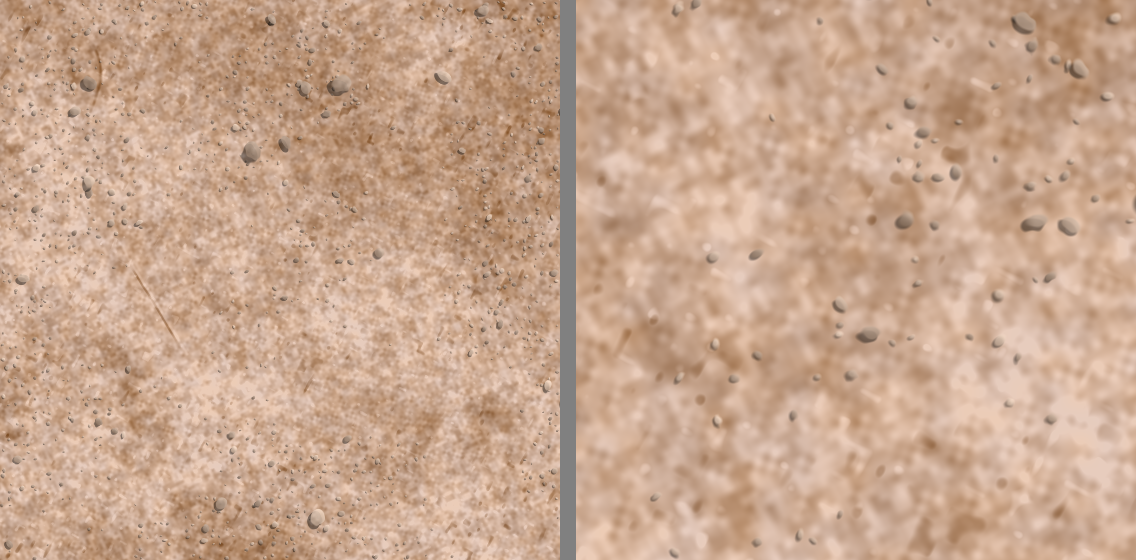
Left: the whole. Right: its middle third, enlarged.
A Shadertoy shader for this texture:

```glsl
// Dry sandy ground: layered value noise gives blotches and fine grit,
// jittered cells scatter small shaded stones, and a scratch and a
// crescent dent mark the surface. Light falls from the upper right.

float hash(vec2 p) {
    return fract(sin(dot(p, vec2(127.1, 311.7))) * 43758.55);
}

float noise(vec2 p) {
    vec2 i = floor(p), f = fract(p);
    f = f * f * (3.0 - 2.0 * f);
    return mix(mix(hash(i), hash(i + vec2(1, 0)), f.x),
               mix(hash(i + vec2(0, 1)), hash(i + vec2(1, 1)), f.x), f.y);
}

mat2 rotation(float a) {
    return mat2(cos(a), sin(a), -sin(a), cos(a));
}

float fbm(vec2 p) {
    float sum = 0.0, weight = 0.5;
    for (int i = 0; i < 5; i++) {
        sum += weight * noise(p);
        p = rotation(0.65) * p * 2.03 + 17.3;
        weight *= 0.5;
    }
    return sum / 0.97;
}

float segmentDistance(vec2 p, vec2 a, vec2 b) {
    vec2 ab = b - a;
    return length(p - a - ab * clamp(dot(p - a, ab) / dot(ab, ab), 0.0, 1.0));
}

// One layer of stones, each with a soft shadow at its lower left
vec3 scatterStones(vec3 color, vec2 uv, float cells, float share, float seed) {
    vec2 q = uv * cells;
    float soft = 0.0015 * cells;
    for (int y = -1; y <= 1; y++)
    for (int x = -1; x <= 1; x++) {
        vec2 cell = floor(q) + vec2(x, y);
        vec2 id = cell + seed;
        float crowding = 2.0 * smoothstep(0.25, 0.75, noise(cell / cells * 7.0 + 40.0));
        if (hash(id) > share * crowding) continue;

        vec2 jitter = vec2(hash(id + 3.1), hash(id + 7.7));
        vec2 local = q - cell - 0.25 - 0.5 * jitter;
        float size = hash(id + 11.3);
        float radius = mix(0.13, 0.31, size * size);
        mat2 turn = rotation(6.28 * hash(id + 19.9));
        vec2 stretch = vec2(1.0, 1.0 + 0.8 * hash(id + 23.5));
        float lump = radius * 0.5 * (noise(q * 5.0 + seed) - 0.5);

        float body = length(turn * local * stretch) - radius + lump;
        float shade = length(turn * (local + radius * 0.42) * stretch) - radius + lump;
        color *= 1.0 - 0.42 * smoothstep(soft, -soft, shade);

        float facing = dot(local, vec2(0.6, 0.8)) / radius;
        vec3 stone = mix(vec3(0.64, 0.55, 0.48), vec3(0.88, 0.78, 0.70), hash(id + 31.7));
        stone += 0.11 * facing + 0.12 * (noise(uv * 150.0) - 0.5);
        color = mix(color, stone, 0.85 * smoothstep(soft, -soft, body));
    }
    return color;
}

void mainImage(out vec4 fragColor, in vec2 fragCoord) {
    vec2 uv = fragCoord / iResolution.y;
    vec2 turned = rotation(0.5) * uv;

    // Pale and brown blotches, from broad to clod-sized
    float tone = 0.2 + 6.5 * (fbm(uv * 4.0 + 5.2) - 0.5);
    tone += 2.0 * (noise(turned * 34.0) - 0.5);

    // Fine grit
    tone += 2.7 * (noise(turned * 88.0 + 9.0) - 0.5);
    tone += 2.8 * (noise(rotation(1.1) * uv * 175.0) - 0.5);

    // Damp brown patches with ragged edges
    float damp = noise(uv * 8.0 + 61.0) + 0.35 * (noise(uv * 45.0) - 0.5);
    tone -= 1.9 * smoothstep(0.76, 0.98, damp);

    // Dark flecks and bright crumbs
    float fleck = noise(turned * vec2(105.0, 70.0) + 33.0);
    float fleckArea = smoothstep(0.3, 0.7, noise(uv * 13.0 + 21.0));
    tone -= 2.6 * fleckArea * smoothstep(0.78, 0.96, fleck);
    tone += 1.6 * smoothstep(0.82, 0.97, noise(turned * 98.0 + 77.0));

    // Thin broken scratch with a pale lip
    vec2 start = vec2(0.21, 0.565), end = vec2(0.33, 0.365);
    float wobble = 0.002 * (noise(uv * 30.0) - 0.5);
    float scratch = segmentDistance(uv + wobble, start, end);
    float lip = segmentDistance(uv + wobble - vec2(0.004, 0.002), start, end);
    float broken = smoothstep(0.2, 0.6, noise(uv * 26.0 + 4.0));
    tone += 0.9 * smoothstep(0.004, 0.0, lip);
    tone -= 2.8 * broken * smoothstep(0.0032, 0.0006, scratch);

    // Crescent dent: crisp outer rim, brown inside
    vec2 fromDent = uv - vec2(0.06, 0.86);
    float rim = length(fromDent) - 0.12 + 0.008 * (noise(uv * 35.0) - 0.5);
    float span = step(0.0, fromDent.x) * smoothstep(0.08, 0.03, abs(fromDent.y));
    tone -= span * 2.4 * smoothstep(0.005, 0.0, abs(rim));
    tone -= span * 1.1 * smoothstep(-0.05, 0.0, rim) * smoothstep(0.004, 0.0, rim);

    // Sand ramp, with a faint drift between warm and grey
    tone = clamp(tone, -5.5, 2.9);
    vec3 color = vec3(0.77, 0.63, 0.53) + tone * vec3(0.05, 0.058, 0.068);
    color += (noise(uv * 60.0 + 90.0) - 0.5) * vec3(-0.03, 0.0, 0.04);

    // Stones, from grains to pebbles
    color = scatterStones(color, uv, 85.0, 0.13, 13.0);
    color = scatterStones(color, uv, 42.0, 0.10, 57.0);
    color = scatterStones(color, uv, 17.0, 0.05, 91.0);

    fragColor = vec4(clamp(color, 0.0, 1.0), 1.0);
}
```
